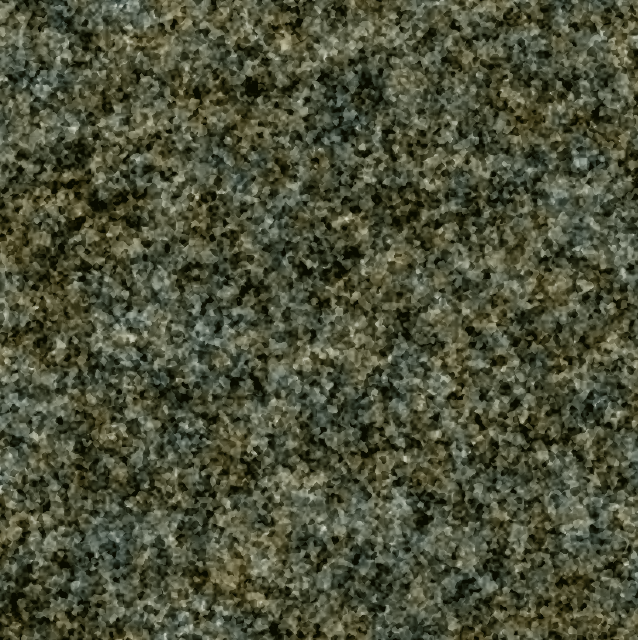
Reproduce this texture procedurally as a Shadertoy shader.

```glsl
// Polished olive-green granite: soft mineral grains at two sizes, fine
// speckle and faint cloudiness add up to one tone, which is then coloured
// from near black through olive to pale grey, with slow warm and cool tints.

// Two random values in 0..1 for a lattice cell
vec2 hash2(vec2 cell) {
    uvec2 q = uvec2(ivec2(cell) + 4096) * uvec2(1597u, 3571u);
    uint n = (q.x ^ (q.y << 7)) * 747796405u + 2891336453u;
    n = ((n >> ((n >> 28) + 4u)) ^ n) * 277803737u;
    n ^= n >> 22;
    return vec2(n & 65535u, n >> 16) / 65535.0;
}

// Value noise centred on zero
float valueNoise(vec2 p) {
    vec2 i = floor(p), f = fract(p);
    f = f * f * (3.0 - 2.0 * f);
    float lower = mix(hash2(i).x, hash2(i + vec2(1, 0)).x, f.x);
    float upper = mix(hash2(i + vec2(0, 1)).x, hash2(i + vec2(1, 1)).x, f.x);
    return mix(lower, upper, f.y) - 0.5;
}

// Irregular cells, each with its own tone, blended softly at their borders
float grains(vec2 p) {
    p += 0.7 * vec2(valueNoise(p * 1.7 + 31.0), valueNoise(p * 1.7 + 77.0));
    vec2 home = floor(p);
    float toneSum = 0.0, weightSum = 1e-6;
    for (int y = -1; y <= 1; y++) {
        for (int x = -1; x <= 1; x++) {
            vec2 cell = home + vec2(x, y);
            vec2 toSeed = cell + hash2(cell) - p;
            float weight = exp(-18.0 * dot(toSeed, toSeed));
            toneSum += weight * (hash2(cell + 531.0).y - 0.5);
            weightSum += weight;
        }
    }
    return toneSum / weightSum;
}

void mainImage(out vec4 fragColor, in vec2 fragCoord) {
    vec2 uv = fragCoord / iResolution.y;

    // Tone with a spread of about one around zero
    float tone = 2.0 * grains(uv * 50.0)
               + 2.9 * grains(uv * 112.0 + 200.0)
               + 2.2 * valueNoise(uv * 185.0 + 400.0)
               + 1.1 * valueNoise(uv * 15.0 + 700.0);

    // Scattered bright crystals glint
    float glint = smoothstep(0.26, 0.45, valueNoise(uv * 120.0 + 900.0))
                * smoothstep(0.6, 1.8, tone);
    float brightness = max(0.302 + 0.122 * tone + 0.16 * glint, 0.035);

    // Olive hue, weaker in the blacks and in the glints
    float olive = smoothstep(0.0, 0.22, brightness) * (1.0 - 0.45 * glint);
    vec3 color = brightness + vec3(0.0, 0.013, -0.078) * mix(0.6, 1.0, olive);

    // Slow drift between brownish and blue-green stone
    float tint = valueNoise(uv * 32.0 + 50.0) + 0.8 * valueNoise(uv * 11.0 + 90.0);
    color += tint * olive * vec3(0.045, 0.0, -0.06);

    fragColor = vec4(clamp(color, 0.0, 1.0), 1.0);
}
```
